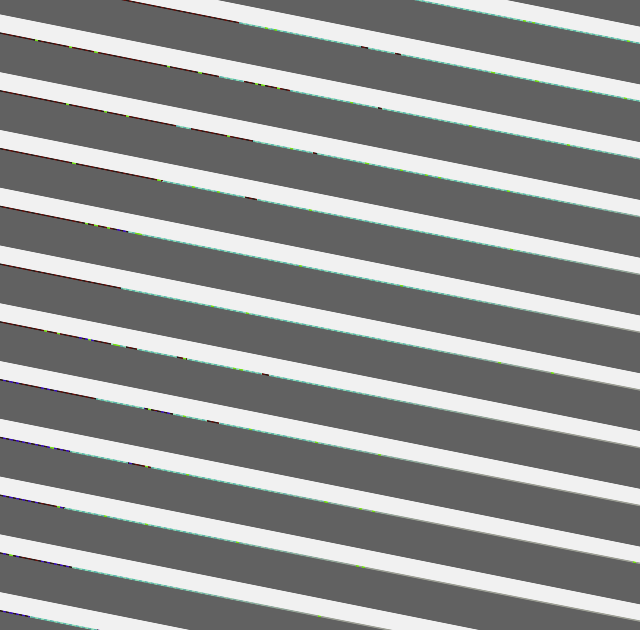
Write a WebGL 2 fragment shader that draws this pattern.

```glsl
#version 300 es
precision highp float;
// Slanted pale stripes on grey, made from one repeating phase coordinate.
// A hairline under each stripe shifts from broken dark red through teal to
// grey, with hashed specks of green and violet.

uniform vec2 u_resolution;
out vec4 outColor;

// Lengths are fractions of the canvas height
const float PERIOD = 0.0917;
const float SLOPE = 0.1997;
const float TOP_OFFSET = 0.0228;
const float FRINGE = 0.026;   // hairline width, in periods
const float DASH = 0.01;      // dash length along the hairline

const vec3 GREY = vec3(0.38);
const vec3 PALE = vec3(0.945);
const vec3 MINT = vec3(0.62, 0.92, 0.72);
const vec3 TEAL = vec3(0.36, 0.72, 0.68);
const vec3 ASH = vec3(0.61, 0.62, 0.58);
const vec3 DARK_RED = vec3(0.36, 0.06, 0.04);
const vec3 SOOT = vec3(0.16, 0.09, 0.08);
const vec3 GREEN = vec3(0.45, 0.88, 0.08);
const vec3 VIOLET = vec3(0.22, 0.05, 0.72);

float hash(vec2 p) {
    vec3 q = fract(vec3(p.xyx) * 0.1031);
    q += dot(q, q.yzx + 33.33);
    return fract((q.x + q.y) * q.z);
}

// Smooth noise along one stripe
float runNoise(float x, float row) {
    float i = floor(x);
    float f = smoothstep(0.0, 1.0, fract(x));
    return mix(hash(vec2(i, row)), hash(vec2(i + 1.0, row)), f);
}

// Coverage of the repeating band from a to b, softened over one pixel
float band(float phase, float a, float b, float px) {
    float d = abs(fract(phase - 0.5 * (a + b) + 0.5) - 0.5) - 0.5 * (b - a);
    return 1.0 - smoothstep(-0.5 * px, 0.5 * px, d);
}

// Hairline colour at position p on a given stripe
vec3 fringeColor(vec2 p, float row) {
    float down = 1.0 - p.y;
    float dash = step(0.5, fract(p.x / DASH));
    float cell = floor(p.x / (0.5 * DASH));
    float speck = hash(vec2(cell, row + 17.0));

    // Teal dashes fade to grey toward the lower right
    vec3 cool = mix(TEAL, MINT, dash * 0.7);
    vec3 color = mix(cool, ASH, smoothstep(1.1, 1.55, p.x + down));

    // Dark runs fill the upper left and thin out along each stripe
    float reach = mix(0.07, 0.36, pow(p.y, 1.5));
    float near = 1.0 - smoothstep(reach - 0.05, reach + 0.08, p.x);
    float far = 1.0 - smoothstep(0.5, 0.85, p.x + 0.4 * down);
    float runs = runNoise(p.x * 38.0, row + 5.0);
    float dark = step(1.0 - 0.85 * near - 0.17 * far, runs);
    float violet = step(hash(vec2(floor(p.x / 0.03), row + 71.0)),
                        0.85 * smoothstep(0.45, 0.9, down));
    vec3 burnt = mix(mix(SOOT, DARK_RED, dash), VIOLET, violet * dash);
    color = mix(color, burnt, dark);

    // Scattered green specks
    float greenChance = 0.05 * (1.0 - smoothstep(0.9, 1.3, p.x + 0.6 * down));
    return mix(color, GREEN, step(speck, greenChance));
}

void main() {
    vec2 p = gl_FragCoord.xy / u_resolution.y;
    float px = 1.0 / (u_resolution.y * PERIOD);

    // Stripe coordinate: one unit per repeat, growing downward
    float s = (1.0 - p.y - SLOPE * p.x - TOP_OFFSET) / PERIOD;
    float row = floor(s) + 20.0;

    // Stripes narrow slightly to the right
    float width = 0.31 - 0.032 * p.x * p.x;

    vec3 color = GREY;
    float hairline = band(s, width - 0.01, width + FRINGE, px);
    color = mix(color, fringeColor(p, row), hairline);
    color = mix(color, PALE, band(s, 0.0, width, px));
    outColor = vec4(color, 1.0);
}
```
